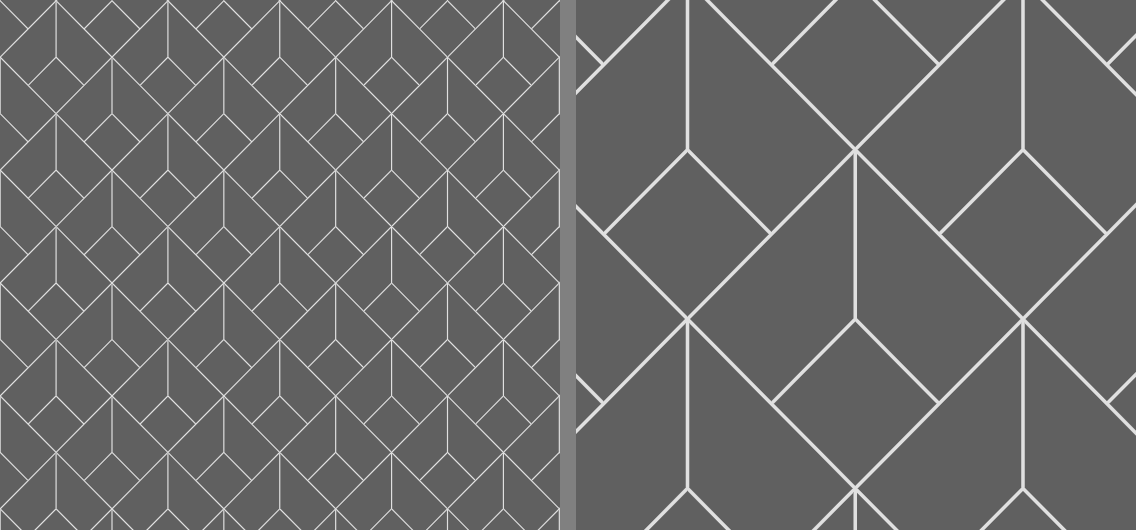
Left, the full canvas; right, a detail of the centre.
A WebGL 2 fragment shader for this pattern:

```glsl
#version 300 es
precision highp float;
// Thin pale lines on flat grey: a lattice of diamonds, each holding a stem from
// its top corner to its centre and a smaller diamond filling its lower quarter.
// Every point is folded into one diamond and measured against four segments.

uniform vec2 u_resolution;
out vec4 fragColor;

float segmentDistance(vec2 p, vec2 a, vec2 b) {
    vec2 along = b - a;
    float t = clamp(dot(p - a, along) / dot(along, along), 0.0, 1.0);
    return length(p - a - along * t);
}

// Offset from the centre of the enclosing diamond, in diamond widths and heights
vec2 diamondLocal(vec2 p) {
    vec2 f = fract(vec2(p.x + p.y, p.x - p.y));
    return 0.5 * vec2(f.x + f.y - 1.0, f.x - f.y);
}

void main() {
    // Lengths are fractions of the canvas width
    vec2 uv = gl_FragCoord.xy / u_resolution.x;
    vec2 diamond = vec2(0.1997, 0.20163);
    vec2 p = diamondLocal((uv - vec2(0.0003, 0.0378)) / diamond) * diamond;
    p.x = abs(p.x);

    vec2 top = vec2(0.0, 0.5) * diamond;
    vec2 side = vec2(0.5, 0.0) * diamond;

    // Outer diamond
    float d = segmentDistance(p, top, side);
    d = min(d, segmentDistance(p, side, -top));
    // Stem and upper sides of the small diamond
    d = min(d, segmentDistance(p, vec2(0.0), top));
    d = min(d, segmentDistance(p, vec2(0.0), 0.5 * (side - top)));

    // Pixel coverage of the line
    float line = clamp((0.00105 - d) * u_resolution.x + 0.5, 0.0, 1.0);
    fragColor = vec4(mix(vec3(0.378), vec3(0.88), line), 1.0);
}
```
